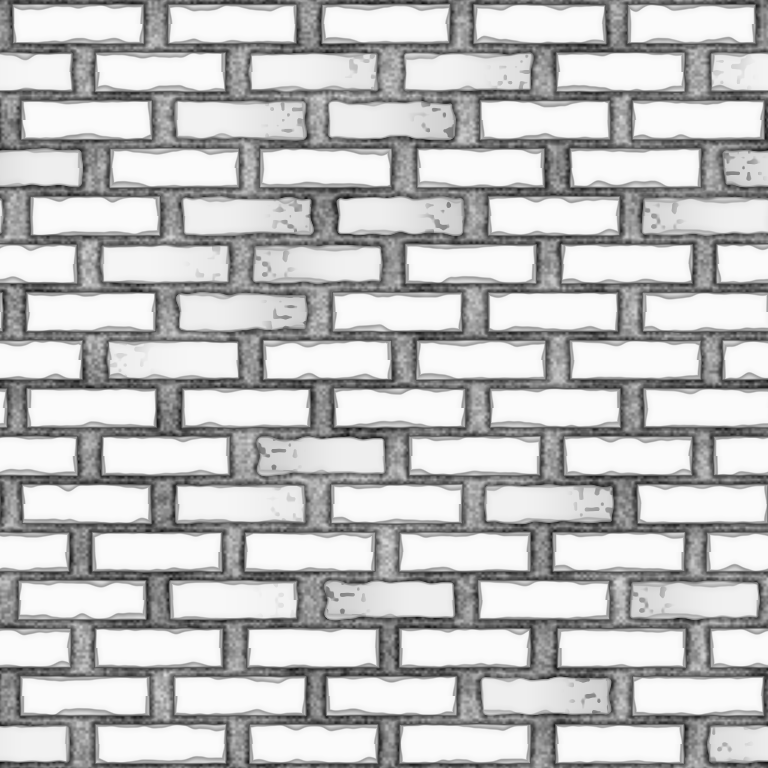
A Shadertoy shader for this texture:

```glsl
// White painted bricks with chipped wavy bevels in grainy grey mortar, running bond, 5 by 16.

float hash(vec2 p) {
    return fract(sin(dot(p, vec2(127.1, 311.7))) * 43758.5453);
}

// Value noise that wraps after a whole number of lattice cells
float noise(vec2 p, float period) {
    vec2 i = floor(p), f = fract(p);
    f = f * f * (3.0 - 2.0 * f);
    vec2 a = mod(i, period), b = mod(i + 1.0, period);
    return mix(mix(hash(a), hash(vec2(b.x, a.y)), f.x),
               mix(hash(vec2(a.x, b.y)), hash(b), f.x), f.y);
}

// Signed distance to the brick of a row, in row heights.
// Also gives the position from its centre, its half size and its seed.
float brick(vec2 uv, float row, out vec2 q, out vec2 halfSize, out float seed) {
    float r = mod(row, 16.0);
    float x = uv.x * 5.0 + 0.5 * mod(r + 1.0, 2.0) - 0.13 * hash(vec2(r, 7.0));
    seed = hash(vec2(mod(floor(x), 5.0), r + 20.0));
    q = vec2((fract(x) - 0.5) * 3.2, uv.y * 16.0 - row - 0.5);
    q.x -= 0.08 * (hash(vec2(seed, 1.0)) - 0.5);
    halfSize = vec2(1.38 + 0.05 * (hash(vec2(seed, 2.0)) - 0.5), 0.435);

    float worn = smoothstep(0.78, 0.95, seed);
    float corner = 0.04 + 0.1 * worn;
    vec2 e = abs(q) - halfSize + corner;
    float d = length(max(e, 0.0)) + min(max(e.x, e.y), 0.0) - corner;
    return d + noise(q * 3.5 + floor(seed * 400.0), 512.0) * (0.025 + 0.08 * worn);
}

// Distance outside the bright face: wavy long sides, one cut corner
float faceDistance(vec2 q, vec2 halfSize, float seed) {
    float lane = floor(seed * 200.0) * 2.0 + step(0.0, q.y);
    float wave = noise(vec2(q.x * 2.6 + 20.0, lane), 512.0);
    float ripple = noise(vec2(q.x * 6.0 + 60.0, lane), 512.0);
    float side = noise(vec2(q.y * 3.0 + 90.0, lane + step(0.0, q.x) * 30.0), 512.0);
    vec2 inset = vec2(0.05 + 0.07 * side, 0.035 + 0.13 * wave * wave + 0.03 * ripple);
    vec2 e = abs(q) - halfSize + inset;

    vec2 cornerSign = sign(vec2(hash(vec2(seed, 3.0)), hash(vec2(seed, 4.0))) - 0.5);
    float cut = dot(q * cornerSign, vec2(0.41, 0.91)) - 0.79 - 0.16 * hash(vec2(seed, 5.0));
    return max(max(e.x, e.y), cut);
}

float mortarTone(vec2 uv, float gap) {
    float grain = 0.65 * noise(uv * 256.0, 256.0) + 0.35 * noise(uv * 120.0, 120.0);
    float patches = noise(uv * 18.0, 18.0);
    float tone = mix(0.27, 0.6, smoothstep(-0.01, 0.14, gap));
    return tone + 0.36 * (grain - 0.5) + 0.24 * (patches - 0.45);
}

float brickTone(vec2 q, vec2 halfSize, float seed, float d, float px) {
    float worn = smoothstep(0.78, 0.95, seed);
    float f = faceDistance(q, halfSize, seed);

    // Face, shaded towards one end when worn, with pitted stains
    float end = sign(hash(vec2(seed, 6.0)) - 0.5);
    float face = 0.985 - 0.03 * smoothstep(-0.15, 0.0, f);
    face -= worn * (0.05 + 0.12 * smoothstep(-0.6, 1.4, q.x * end));
    float pits = smoothstep(0.62, 0.8, noise(q * 9.0 + floor(seed * 300.0), 512.0));
    face -= 0.3 * worn * pits * smoothstep(0.3, 0.9, q.x * end);

    // Bevel, darkest along the face, then the thin dark rim
    float bevel = mix(0.6, 0.83, smoothstep(0.0, 0.11, f));
    bevel += 0.06 * (noise(q * 5.0 + floor(seed * 100.0), 512.0) - 0.5);
    bevel = mix(bevel, 0.82, 0.4 * worn);
    float tone = mix(face, bevel, smoothstep(-px, px, f));
    return mix(tone, 0.3, (1.0 - 0.5 * worn) * smoothstep(-0.05, 0.0, d));
}

void mainImage(out vec4 fragColor, in vec2 fragCoord) {
    vec2 uv = fragCoord / iResolution.xy;
    float px = 16.0 / iResolution.y;
    float row = floor(uv.y * 16.0);
    vec2 q, halfSize;
    float seed;

    // Distance to the nearest brick, so the joint shading is continuous
    float gap = 1.0;
    for (int k = -1; k <= 1; k++)
        gap = min(gap, brick(uv, row + float(k), q, halfSize, seed));

    float d = brick(uv, row, q, halfSize, seed);
    float tone = mix(brickTone(q, halfSize, seed, d, px), mortarTone(uv, gap),
                     smoothstep(-0.5 * px, 0.5 * px, d));
    fragColor = vec4(vec3(clamp(tone, 0.0, 1.0)), 1.0);
}
```
